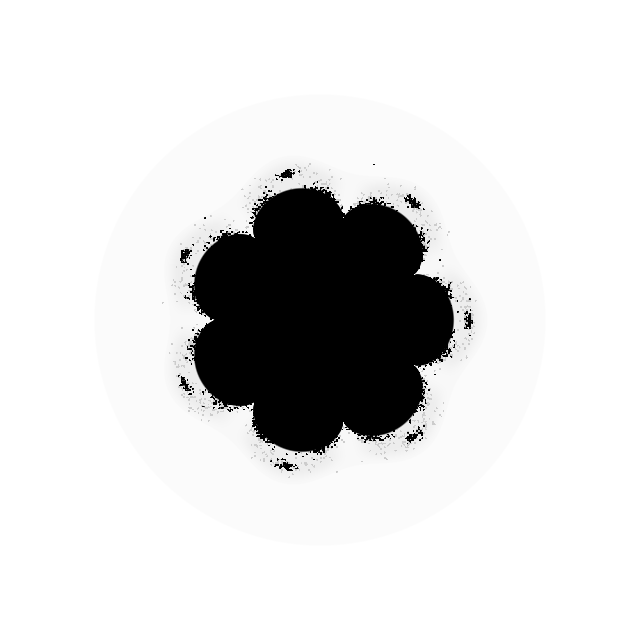
This background is drawn by a Shadertoy shader. Its source:

```glsl
const float TAU = 6.2831853;
const float LOBES = 7.0;
const float ROLL_RADIUS = 0.1858;    // epicycloid arm
const float ROLL_OFFSET = 0.02322;   // arm / 8 gives sharp cusps
const float HALO_RADIUS = 0.3525;
const float WAVE_RADIUS = 0.248;
const float WAVE_DEPTH = 0.0137;
const float ISLAND_RADIUS = 0.2333;
const vec2 ISLAND_SIZE = vec2(0.0055, 0.0125);
const float SHOULDER_ANGLE = 0.265;
const float SHOULDER_WIDTH = 0.125;
const float FRINGE_WIDTH = 0.0085;
const float SPECK_CELLS = 360.0;

const vec3 PAPER = vec3(1.0);
const vec3 HALO = vec3(0.985);
const vec3 WAVE = vec3(0.973);
const vec3 MIST = vec3(0.93);
const vec3 GREY_SPECK = vec3(0.80);
const vec3 INK = vec3(0.0);

vec3 hash3(vec2 p) {
    vec3 q = fract(vec3(p.xyx) * vec3(0.1031, 0.1030, 0.0973));
    q += dot(q, q.yxz + 33.33);
    return fract((q.xxy + q.yzz) * q.zyx);
}

// Angle measured from the middle of the nearest lobe
float foldAngle(vec2 p) {
    float sector = TAU / LOBES;
    float angle = atan(p.y, p.x);
    return angle - sector * floor(angle / sector + 0.5);
}

// Radius of the epicycloid in a given direction
float flowerRadius(float angle) {
    float t = angle;
    vec2 arm = vec2(0.0);
    for (int i = 0; i < 24; i++) {
        arm = vec2(ROLL_RADIUS, 0.0)
            + ROLL_OFFSET * vec2(cos(LOBES * t), sin(LOBES * t));
        t = angle - atan(arm.y, arm.x);
    }
    return length(arm);
}

// Chance of black (x) and grey (y) specks around the flower
vec2 speckChance(vec2 p) {
    float r = length(p);
    float a = foldAngle(p);
    float gap = r - flowerRadius(a);
    float side = (abs(a) - SHOULDER_ANGLE) / SHOULDER_WIDTH;
    float shoulder = exp(-side * side);
    float fringe = shoulder * exp(-pow(max(gap, 0.0) / FRINGE_WIDTH, 2.0));

    // Ragged islands beyond each lobe tip
    vec2 local = vec2(r - ISLAND_RADIUS, a * r) / ISLAND_SIZE;
    float island = 1.3 * exp(-dot(local, local));

    float ring = exp(-pow((r - ISLAND_RADIUS) / 0.010, 2.0) - pow(a / 0.2, 2.0));
    return vec2(max(0.85 * fringe, island), 0.24 * ring + 0.35 * shoulder
        * exp(-pow(gap / 0.02, 2.0)));
}

// Cellular noise: nearest point (xy), its distance (z), its random value (w)
vec4 nearestSpeck(vec2 p) {
    vec2 q = p * SPECK_CELLS;
    vec2 cell = floor(q);
    vec4 best = vec4(0.0, 0.0, 9.0, 0.0);
    for (int y = -1; y <= 1; y++) {
        for (int x = -1; x <= 1; x++) {
            vec2 id = cell + vec2(x, y);
            vec3 h = hash3(id + 512.0);
            vec2 site = id + 0.2 + 0.6 * h.xy;
            float d = length(q - site);
            if (d < best.z) best = vec4(site / SPECK_CELLS, d, h.z);
        }
    }
    return best;
}

void mainImage(out vec4 fragColor, in vec2 fragCoord) {
    float size = min(iResolution.x, iResolution.y);
    vec2 p = (fragCoord - 0.5 * iResolution.xy) / size;
    float px = 1.0 / size;
    float r = length(p);
    float a = foldAngle(p);

    // Pale disc and its wavy inner contour
    vec3 color = mix(HALO, PAPER, smoothstep(-px, px, r - HALO_RADIUS));
    float wave = r - WAVE_RADIUS - WAVE_DEPTH * cos(LOBES * a);
    color = mix(WAVE, color, smoothstep(-px, px, wave));

    // Mist gathered around the lobe tips
    float mist = smoothstep(0.0, -0.025, wave) * smoothstep(0.44, 0.25, abs(a));
    color = mix(color, MIST, mist);

    // Scattered grey and black specks
    if (r < WAVE_RADIUS + WAVE_DEPTH) {
        vec4 speck = nearestSpeck(p);
        vec2 chance = speckChance(speck.xy);
        float spot = 1.0 - smoothstep(0.55, 0.85, speck.z);
        color = mix(color, GREY_SPECK, spot * step(speck.w, chance.x + chance.y));
        color = mix(color, INK, spot * step(speck.w, chance.x));
    }

    // Solid seven-lobed body
    float body = r - flowerRadius(a);
    color = mix(INK, color, smoothstep(-px, px, body));
    fragColor = vec4(color, 1.0);
}
```
